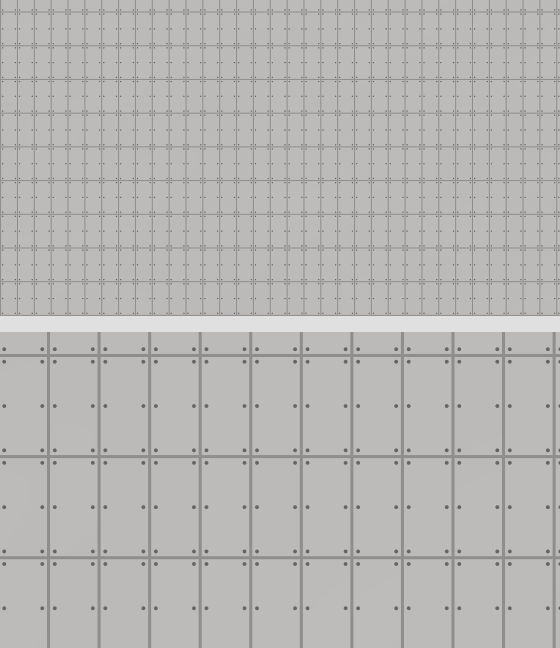
Top: the whole. Bottom: its middle third, enlarged.
Write a Shadertoy shader that draws this texture.

```glsl
// Grey cladding of upright panels with thin dark joints and six screws each.
// A folded grid gives one panel; box-filtered joints and round distance
// functions draw it, with a faint tone per panel and layered-sine wear.

// Lengths are fractions of the canvas height.
const vec2  PANEL_SIZE   = vec2(0.053333, 0.106667);
const vec2  GRID_OFFSET  = vec2(0.0019, 0.0019);
const float JOINT_WIDTH  = 0.0032;
const float SCREW_INSET  = 0.0066;
const float SCREW_RADIUS = 0.0020;
const float TONE_AMOUNT  = 0.004;
const float WEAR_AMOUNT  = 0.002;
const vec3  PANEL_COLOR  = vec3(0.737, 0.732, 0.727);
const vec3  JOINT_COLOR  = vec3(0.560, 0.555, 0.552);
const vec3  SCREW_COLOR  = vec3(0.400, 0.397, 0.395);

float hash(vec2 p) {
    return fract(sin(dot(p, vec2(127.1, 311.7))) * 43758.5);
}

// Share of a pixel covered by a band centred on zero.
float bandCoverage(float x, float width, float pixel) {
    float right = min(x + 0.5 * pixel, 0.5 * width);
    float left  = max(x - 0.5 * pixel, -0.5 * width);
    return clamp((right - left) / pixel, 0.0, 1.0);
}

// Soft, low-contrast unevenness of the surface.
float wear(vec2 p) {
    float bend = sin(p.y * 9.0 + 2.0 * sin(p.x * 5.0));
    return 0.6 * sin(p.x * 7.0 + bend) + 0.4 * sin(p.y * 17.0 - p.x * 11.0);
}

void mainImage(out vec4 fragColor, in vec2 fragCoord) {
    float pixel = 1.0 / iResolution.y;
    vec2 pos = fragCoord * pixel;

    // Fold every panel onto one quarter, measured from its centre.
    vec2 grid = (pos - GRID_OFFSET) / PANEL_SIZE;
    vec2 quarter = abs(fract(grid) - 0.5) * PANEL_SIZE;
    vec2 toJoint = 0.5 * PANEL_SIZE - quarter;

    // Panel face
    float tone = TONE_AMOUNT * (hash(floor(grid)) - 0.5);
    vec3 color = PANEL_COLOR + tone + WEAR_AMOUNT * wear(pos);

    // Joints
    float joint = max(bandCoverage(toJoint.x, JOINT_WIDTH, pixel),
                      bandCoverage(toJoint.y, JOINT_WIDTH, pixel));
    color = mix(color, JOINT_COLOR, joint);

    // Screws at the corners and halfway up both sides
    float screwX = toJoint.x - SCREW_INSET;
    float screwY = min(abs(toJoint.y - SCREW_INSET), quarter.y);
    float screwDist = length(vec2(screwX, screwY)) - SCREW_RADIUS;
    color = mix(color, SCREW_COLOR, clamp(0.5 - screwDist / pixel, 0.0, 1.0));

    fragColor = vec4(color, 1.0);
}
```
